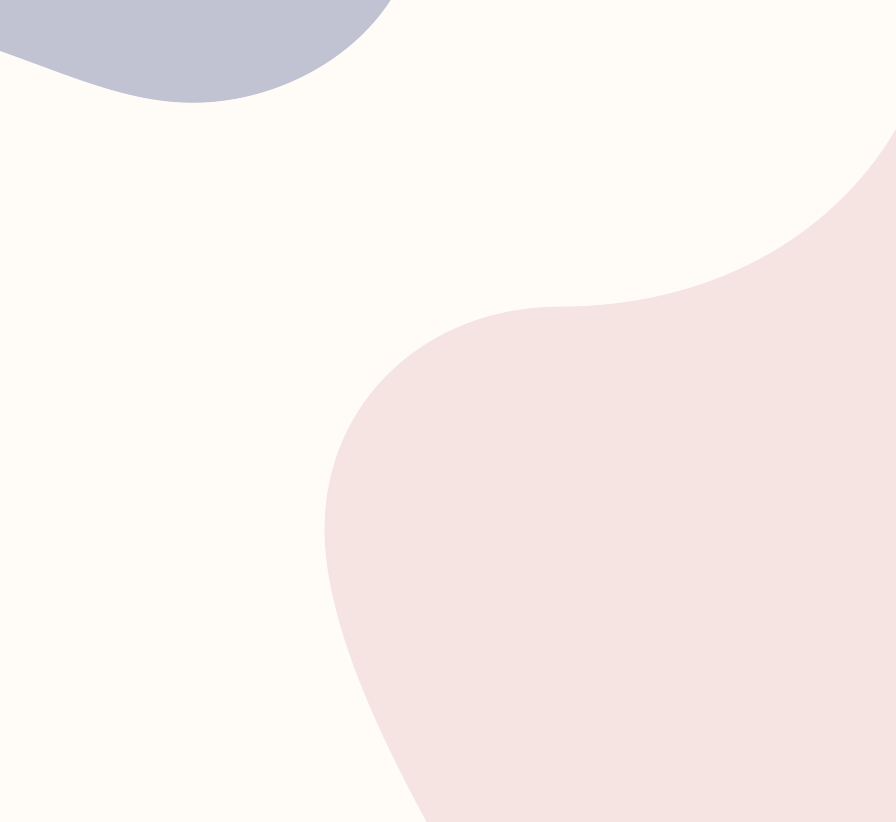
Write a Shadertoy shader that draws this background.

```glsl
vec2 bezier(vec2 a, vec2 b, vec2 c, vec2 d, float t) {
    float s = 1.0 - t;
    return s * s * s * a + 3.0 * s * s * t * b + 3.0 * s * t * t * c + t * t * t * d;
}

// Signed distance to a cubic curve, negative on the right of its direction
float curveDistance(vec2 p, vec2 a, vec2 b, vec2 c, vec2 d) {
    const int STEPS = 32;
    float nearest = 1e5, side = 1.0;
    vec2 start = a;
    for (int i = 1; i <= STEPS; i++) {
        vec2 end = bezier(a, b, c, d, float(i) / float(STEPS));
        vec2 along = end - start, offset = p - start;
        float h = clamp(dot(offset, along) / dot(along, along), 0.0, 1.0);
        float dist = length(offset - along * h);
        if (dist < nearest) {
            nearest = dist;
            side = along.x * offset.y - along.y * offset.x < 0.0 ? -1.0 : 1.0;
        }
        start = end;
    }
    return nearest * side;
}

// Joins two curve distances by keeping the closer one with its sign
float closer(float a, float b) {
    return abs(a) < abs(b) ? a : b;
}

float coverage(float dist, float pixel) {
    return 1.0 - smoothstep(-0.6 * pixel, 0.6 * pixel, dist);
}

void mainImage(out vec4 fragColor, in vec2 fragCoord) {
    vec2 p = fragCoord / iResolution.xy * vec2(1.088, 1.0);
    float pixel = 1.0 / iResolution.y;

    // Large blob: left flank, shoulder, then the rise to the right
    float flank = curveDistance(p, vec2(0.518, 0.0), vec2(0.465, 0.098),
                                vec2(0.394, 0.242), vec2(0.394, 0.356));
    float shoulder = curveDistance(p, vec2(0.394, 0.356), vec2(0.394, 0.511),
                                   vec2(0.517, 0.627), vec2(0.680, 0.627));
    float rise = curveDistance(p, vec2(0.680, 0.627), vec2(0.857, 0.627),
                               vec2(1.008, 0.707), vec2(1.088, 0.843));
    float blob = closer(flank, closer(shoulder, rise));

    // Corner wave: right bowl, then the slope to the left edge
    float bowl = curveDistance(p, vec2(0.4745, 1.0), vec2(0.425, 0.9235),
                               vec2(0.329, 0.875), vec2(0.234, 0.875));
    float slope = curveDistance(p, vec2(0.234, 0.875), vec2(0.156, 0.875),
                                vec2(0.085, 0.908), vec2(0.0, 0.938));
    float wave = closer(bowl, slope);

    // Flat colours
    vec3 cream = vec3(1.0, 0.99, 0.97);
    vec3 blush = vec3(0.96, 0.893, 0.887);
    vec3 lavender = vec3(0.757, 0.761, 0.824);
    vec3 color = mix(cream, blush, coverage(blob, pixel));
    color = mix(color, lavender, coverage(wave, pixel));
    fragColor = vec4(color, 1.0);
}
```
